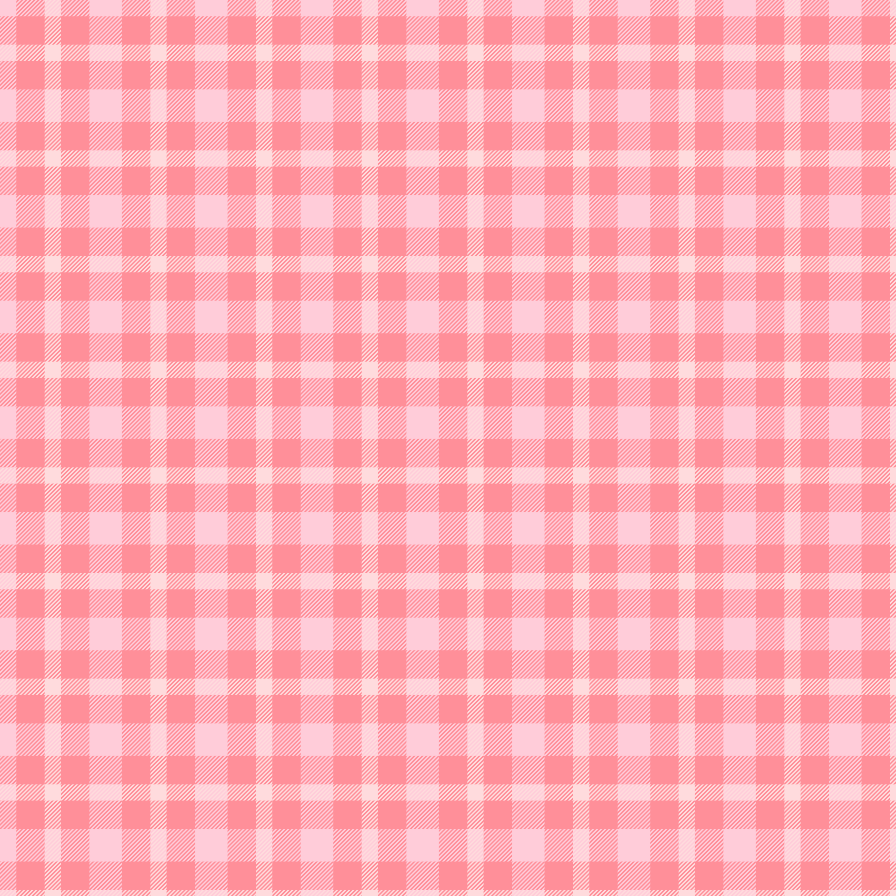
Give the GLSL for this pattern, as a WebGL 1 fragment shader.

```glsl
precision highp float;
// Pink gingham-style plaid woven from coral, rose and blush bands with a fine diagonal twill.

uniform vec2 u_resolution;

// Antialiased step: 1 where x lies above edge, blended over a width w.
float softStep(float edge, float x, float w) {
  return clamp((x - edge) / w + 0.5, 0.0, 1.0);
}

// Thread colour across one 52-thread repeat: rose 16, coral 14, blush 8, coral 14.
vec3 bandColor(float t, float pixel) {
  float thread = 52.0 * abs(fract(t + 0.5) - 0.5);
  float w = 52.0 * pixel;
  vec3 rose = vec3(1.0, 0.80, 0.85);
  vec3 coral = vec3(1.0, 0.56, 0.60);
  vec3 blush = vec3(1.0, 0.86, 0.865);
  vec3 color = mix(rose, coral, softStep(8.0, thread, w));
  return mix(color, blush, softStep(22.0, thread, w));
}

// Diagonal twill: 1 where the horizontal threads lie on top.
float twill(vec2 p, float pixel) {
  float phase = 26.0 * (p.x + p.y);
  return softStep(0.25, abs(fract(phase) - 0.5), 26.0 * pixel);
}

void main() {
  // Repeats are counted from the top left corner.
  float repeats = 8.48;
  float pixel = repeats / u_resolution.y;
  vec2 p = vec2(gl_FragCoord.x, u_resolution.y - gl_FragCoord.y) * pixel;

  vec3 warp = bandColor(p.x, pixel);
  vec3 weft = bandColor(p.y, pixel);
  gl_FragColor = vec4(mix(warp, weft, twill(p, pixel)), 1.0);
}
```
